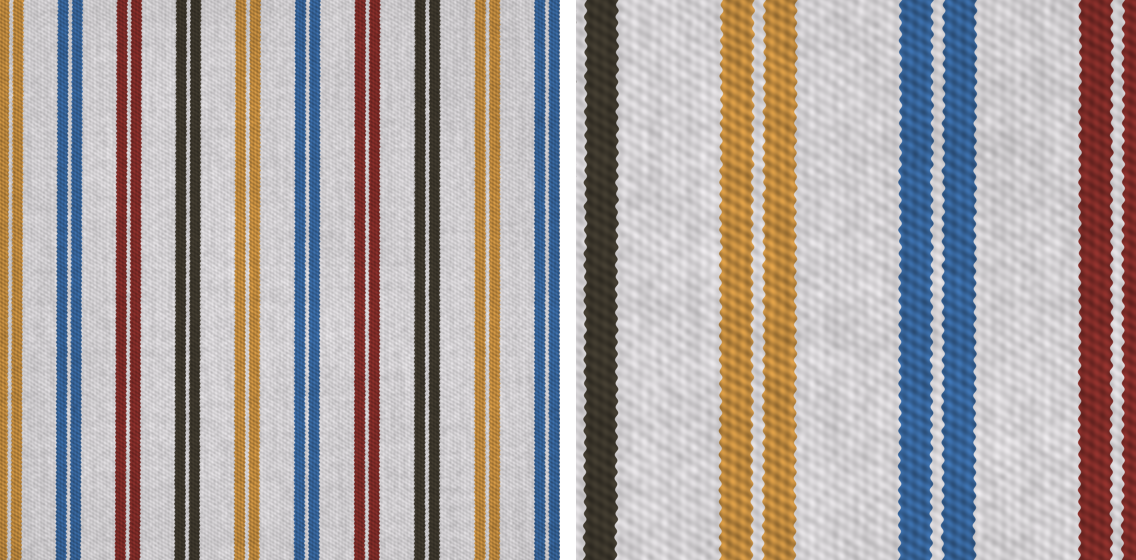
Left: the whole. Right: its middle third, enlarged.
Write a Shadertoy shader that draws this texture.

```glsl
// Striped twill cloth: paired narrow stripes in four colours on off-white.
// Stripes come from a repeated distance to their centre line; the weave is
// a diagonal twill wave crossed by yarn columns, with hashed yarn variation.

#define PITCH 0.1063        // distance between stripe centres
#define FIRST 0.0202        // centre of the first stripe
#define STRIPE_HALF 0.0222  // half width of a stripe pair
#define GAP_HALF 0.0034     // half width of the pale line inside a pair
#define ROWS 142.0          // twill floats per canvas height
#define COLUMNS 171.0       // yarn columns per canvas width
#define TWILL_SLANT 82.0    // twill waves per canvas width
#define RAGGED 0.0008       // stitch wobble of the stripe edges
#define GROUND_RELIEF 0.15  // weave contrast on the ground
#define STRIPE_RELIEF 0.36  // weave contrast on the stripes
#define SMUDGES 5

const float TAU = 6.2831853;
const vec3 GROUND = vec3(0.80, 0.79, 0.80);
const vec3 YELLOW = vec3(0.71, 0.51, 0.23);
const vec3 BLUE = vec3(0.20, 0.37, 0.57);
const vec3 RED = vec3(0.47, 0.16, 0.145);
const vec3 CHARCOAL = vec3(0.22, 0.20, 0.16);

float hash(vec2 p) {
    return fract(sin(dot(p, vec2(127.1, 311.7))) * 43758.5453);
}

float noise(vec2 p) {
    vec2 i = floor(p), f = fract(p);
    f = f * f * (3.0 - 2.0 * f);
    return mix(mix(hash(i), hash(i + vec2(1, 0)), f.x),
               mix(hash(i + vec2(0, 1)), hash(i + vec2(1, 1)), f.x), f.y);
}

vec3 stripeColor(float index) {
    float k = mod(index, 4.0);
    return k < 0.5 ? YELLOW : k < 1.5 ? BLUE : k < 2.5 ? RED : CHARCOAL;
}

// Slight bow and lean of the cloth
float clothShift(vec2 p) {
    float bow = 0.0025 * sin(0.5 * TAU * clamp(p.x * 1.15, 0.0, 1.0));
    return -bow - 0.004 * (1.0 - p.y) * clamp(1.0 - p.x, 0.0, 1.0);
}

// Height of the weave, 0 in the pits and 1 on the floats
float weave(vec2 p) {
    float jitter = 0.18 * (noise(p * vec2(60.0, 90.0)) - 0.5);
    float twill = cos(TAU * (p.y * ROWS + p.x * TWILL_SLANT + jitter));
    float column = cos(TAU * (p.x * COLUMNS + jitter));
    return 0.5 + 0.32 * twill + 0.18 * column;
}

vec3 cloth(vec2 p, float blur) {
    float x = p.x - clothShift(p) - FIRST;
    float index = floor(x / PITCH + 0.5);
    float offset = x - index * PITCH;

    // Stitched edges of the stripe pair and of the line inside it
    float stitch = RAGGED * cos(TAU * (p.y * ROWS + 0.25 * sign(offset)));
    stitch += RAGGED * (noise(vec2(index * 9.0 + sign(offset), p.y * ROWS)) - 0.5);
    float d = abs(offset);
    float outer = 1.0 - smoothstep(-blur, blur, d - STRIPE_HALF - stitch);
    float inner = smoothstep(-blur, blur, d - GAP_HALF - stitch);
    float dyed = outer * inner;
    vec3 color = mix(GROUND, stripeColor(index), dyed);

    // Weave relief, yarn variation and fine fibre grain
    float relief = mix(GROUND_RELIEF, STRIPE_RELIEF, dyed);
    float yarn = noise(vec2(p.x * COLUMNS, p.y * 12.0)) - 0.5;
    float weft = noise(vec2(p.x * 9.0, p.y * ROWS)) - 0.5;
    float grain = noise(p * 230.0) - 0.5;
    float shade = 1.0 + relief * (weave(p) - 0.5);
    shade += 0.05 * yarn + 0.04 * weft + 0.10 * grain;
    return color * shade;
}

// A few faint scattered scuffs
float smudge(vec2 p) {
    float mask = 0.0;
    for (int i = 0; i < SMUDGES; i++) {
        float k = float(i);
        vec2 center = vec2(hash(vec2(k, 3.1)), hash(vec2(k, 7.7)));
        vec2 q = (p - center) / vec2(0.004, 0.009);
        q.x -= 0.4 * q.y;
        mask += exp(-dot(q, q)) * hash(vec2(k, 1.3));
    }
    return mask;
}

void mainImage(out vec4 fragColor, in vec2 fragCoord) {
    float pixel = 1.0 / iResolution.y;
    vec2 p = fragCoord * pixel;

    // Average of 2 x 2 samples keeps the fine weave smooth
    vec3 color = vec3(0.0);
    for (int i = 0; i < 4; i++) {
        vec2 corner = vec2(i % 2, i / 2) * 0.5 - 0.25;
        color += 0.25 * cloth(p + corner * pixel, 0.6 * pixel);
    }

    // Soft uneven light and scuffs
    vec2 fromCenter = p - 0.5;
    color *= 1.02 - 0.09 * dot(fromCenter, fromCenter);
    color *= 1.0 + 0.03 * (noise(p * 5.0) - 0.5);
    color *= 1.0 - 0.10 * smudge(p);
    fragColor = vec4(clamp(color, 0.0, 1.0), 1.0);
}
```
